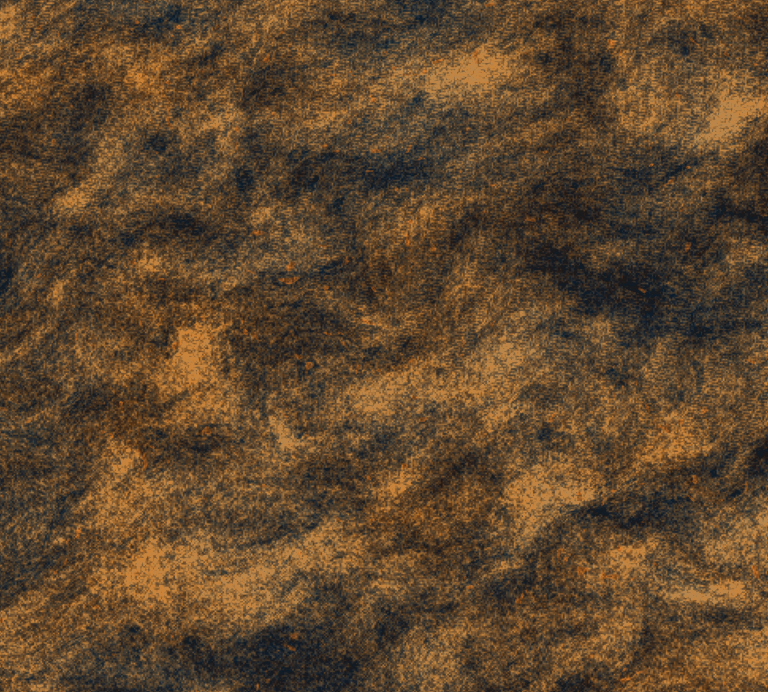
Reproduce this texture procedurally as a Shadertoy shader.

```glsl
float hash(vec2 p) {
    return fract(sin(dot(p, vec2(127.1, 311.7))) * 43758.5);
}

float valueNoise(vec2 p) {
    vec2 cell = floor(p), f = fract(p);
    f = f * f * (3.0 - 2.0 * f);
    return mix(mix(hash(cell), hash(cell + vec2(1, 0)), f.x),
               mix(hash(cell + vec2(0, 1)), hash(cell + vec2(1, 1)), f.x), f.y);
}

// Layered noise with zero mean and roughly unit deviation
float fbm(vec2 p, int octaves, float gain) {
    float sum = 0.0, power = 0.0, amp = 1.0;
    for (int i = 0; i < octaves; i++) {
        sum += amp * (valueNoise(p) - 0.5);
        power += amp * amp;
        amp *= gain;
        p = mat2(0.98, 0.17, -0.17, 0.98) * p * 2.03 + vec2(17.3, 9.1);
    }
    return sum / (0.214 * sqrt(power));
}

mat2 rotation(float angle) {
    float c = cos(angle), s = sin(angle);
    return mat2(c, -s, s, c);
}

// Dark slate through brown to pale ochre
vec3 earthRamp(float tone) {
    vec3 color = mix(vec3(0.09, 0.10, 0.12), vec3(0.18, 0.16, 0.15), clamp((tone + 2.3) / 1.07, 0.0, 1.0));
    color = mix(color, vec3(0.29, 0.23, 0.16), clamp((tone + 1.23) / 0.9, 0.0, 1.0));
    color = mix(color, vec3(0.38, 0.28, 0.18), clamp((tone + 0.33) / 0.66, 0.0, 1.0));
    color = mix(color, vec3(0.49, 0.35, 0.20), clamp((tone - 0.33) / 0.57, 0.0, 1.0));
    color = mix(color, vec3(0.60, 0.42, 0.22), clamp((tone - 0.90) / 0.58, 0.0, 1.0));
    return mix(color, vec3(0.76, 0.52, 0.26), clamp((tone - 1.48) / 0.75, 0.0, 1.0));
}

void mainImage(out vec4 fragColor, in vec2 fragCoord) {
    vec2 uv = fragCoord / iResolution.y;

    // Bend the strata
    vec2 warp = vec2(fbm(uv * 5.0 + 3.7, 3, 0.5), fbm(uv * 5.0 + 41.2, 3, 0.5));
    vec2 p = uv + 0.018 * warp;

    // Broad strata, slanted clumps and fine grain
    float strata = fbm(rotation(0.12) * p * vec2(2.8, 6.5) + 5.0, 4, 0.55);
    vec2 slanted = rotation(0.42) * p;
    float clumps = fbm(slanted * vec2(11.0, 20.0) + 23.0, 5, 0.72);
    float grain = 0.6 * fbm(uv * 215.0, 1, 1.0) + 0.8 * fbm(uv * 437.0 + 7.0, 1, 1.0);
    float tone = 0.52 * strata + 0.63 * clumps + 0.56 * grain;

    // Small cold pits
    float pits = fbm(slanted * vec2(38.0, 60.0) + 71.0, 3, 0.6);
    float pitMask = smoothstep(0.9, 1.9, pits);
    tone += 0.06 - 0.8 * pitMask;
    vec3 color = earthRamp(tone);

    // Rust and slate tints, patchy and granular
    float rust = 0.6 * fbm(p * vec2(5.0, 8.0) + 90.0, 4, 0.6) + 0.6 * fbm(uv * 260.0 + 31.0, 1, 1.0);
    color += rust * vec3(0.022, -0.004, -0.024);
    color += pitMask * vec3(-0.015, 0.004, 0.014);

    // Scattered orange flecks
    float flecks = smoothstep(2.0, 2.5, fbm(p * 62.0 + 53.0, 2, 0.5));
    color = mix(color, vec3(0.68, 0.36, 0.10) * (1.0 + 0.15 * grain), 0.6 * flecks);

    fragColor = vec4(clamp(color, 0.0, 1.0), 1.0);
}
```
